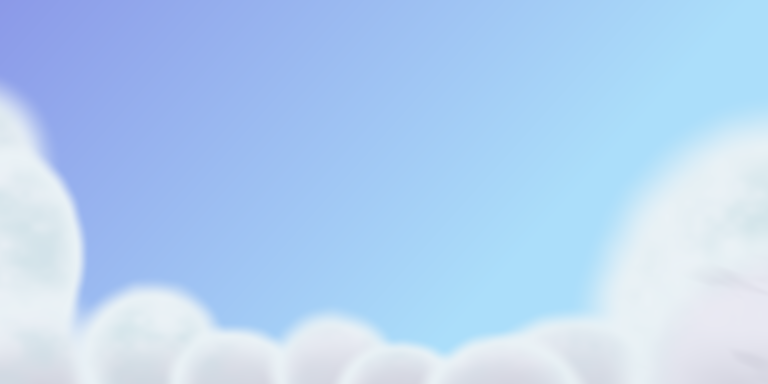
Write a Shadertoy shader that draws this background.

```glsl
// Soft cumulus banks framing a clear sky with a diagonal blue gradient.
// Each cloud puff is a soft ellipse, painted back to front; low-frequency
// noise ruffles the outlines and mottles the pale shading.

const vec3 SKY_VIOLET = vec3(0.545, 0.60, 0.91);
const vec3 SKY_CYAN   = vec3(0.67, 0.87, 0.98);
const vec3 RIM_WHITE  = vec3(0.92, 0.95, 0.965);
const vec3 SHADE_TEAL = vec3(0.80, 0.885, 0.905);
const vec3 LAVENDER   = vec3(0.915, 0.91, 0.95);
const vec3 BASE_GREY  = vec3(0.80, 0.80, 0.85);

const int PUFFS = 11;

// Center xy and radii zw, in units of the canvas height
const vec4 SHAPE[PUFFS] = vec4[](
    vec4(-0.065, 0.557, 0.182, 0.208),
    vec4( 0.026, 0.328, 0.188, 0.286),
    vec4( 0.078, 0.000, 0.182, 0.234),
    vec4( 0.390, 0.070, 0.188, 0.182),
    vec4( 0.612, -0.003, 0.169, 0.148),
    vec4( 0.872, 0.023, 0.161, 0.156),
    vec4( 1.042, -0.029, 0.169, 0.135),
    vec4( 2.083, 0.115, 0.534, 0.573),
    vec4( 1.497, 0.010, 0.221, 0.164),
    vec4( 1.315, -0.042, 0.208, 0.161),
    vec4( 2.057, 0.010, 0.430, 0.378));

// Edge softness and amount of lavender
const vec2 LOOK[PUFFS] = vec2[](
    vec2(0.050, 0.35), vec2(0.018, 0.25), vec2(0.060, 0.30),
    vec2(0.030, 0.10), vec2(0.020, 0.35), vec2(0.030, 0.55),
    vec2(0.020, 0.40), vec2(0.075, 0.10), vec2(0.030, 0.45),
    vec2(0.022, 0.55), vec2(0.060, 0.90));

float hash(vec2 cell) {
    vec3 q = fract(cell.xyx * 0.1031);
    q += dot(q, q.yzx + 33.33);
    return fract((q.x + q.y) * q.z);
}

float valueNoise(vec2 p) {
    vec2 cell = floor(p), f = fract(p);
    f = f * f * (3.0 - 2.0 * f);
    float low  = mix(hash(cell), hash(cell + vec2(1, 0)), f.x);
    float high = mix(hash(cell + vec2(0, 1)), hash(cell + vec2(1, 1)), f.x);
    return mix(low, high, f.y);
}

float fbm(vec2 p) {
    float sum = 0.0, weight = 0.55;
    for (int i = 0; i < 3; i++) {
        sum += weight * valueNoise(p);
        p = p * 2.03 + 17.0;
        weight *= 0.5;
    }
    return sum;
}

vec3 skyColor(vec2 p) {
    float t = (p.x + 0.9 * (1.0 - p.y)) / 1.95;
    return mix(SKY_VIOLET, SKY_CYAN, clamp(t, 0.0, 1.0));
}

// Pale rim, teal interior, lavender mottling and a grey underside
vec3 puffColor(vec2 p, float depth, float lavender, float mottle) {
    float interior = smoothstep(0.0, 0.45, depth) * smoothstep(0.85, 0.2, mottle);
    vec3 color = mix(RIM_WHITE, SHADE_TEAL, interior);
    color = mix(color, LAVENDER, lavender * smoothstep(0.05, 0.35, depth));
    float underside = smoothstep(0.16, -0.04, p.y) * smoothstep(0.05, 0.6, depth);
    return mix(color, BASE_GREY, underside * (0.4 + 0.6 * mottle));
}

vec3 paintPuff(vec3 behind, vec2 p, vec4 shape, vec2 look, float mottle) {
    float depth = 1.0 - length((p - shape.xy) / shape.zw);
    float dist = -depth * min(shape.z, shape.w);
    float cover = 1.0 - smoothstep(-look.x, look.x, dist);
    return mix(behind, puffColor(p, depth, look.y, mottle), cover);
}

void mainImage(out vec4 fragColor, in vec2 fragCoord) {
    vec2 p = fragCoord / iResolution.y;
    float mottle = fbm(p * vec2(9.0, 11.0));
    vec2 ruffle = vec2(fbm(p * 8.0 + 5.0), fbm(p * 8.0 + 41.0)) - 0.48;
    vec2 ruffled = p + 0.018 * ruffle;

    vec3 color = skyColor(p);
    for (int i = 0; i < PUFFS; i++)
        color = paintPuff(color, ruffled, SHAPE[i], LOOK[i], mottle);

    // Faint grey streaks within the right-hand bank
    float streak = smoothstep(0.5, 0.8, fbm(p * vec2(7.0, 16.0) + p.yx * 4.0));
    float bank = 1.0 - smoothstep(0.6, 1.0, length((p - vec2(2.05, 0.05)) / vec2(0.43, 0.36)));
    color = mix(color, BASE_GREY, 0.45 * streak * bank);

    fragColor = vec4(color, 1.0);
}
```
